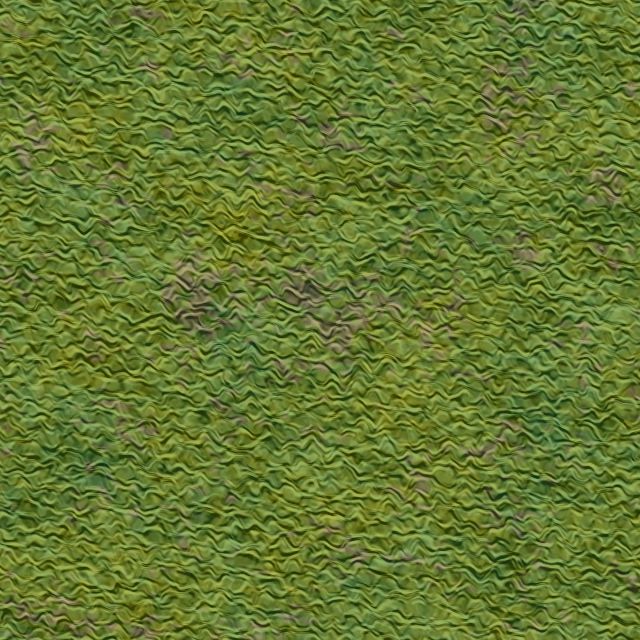
Reproduce this texture procedurally as a WebGL 1 fragment shader.

```glsl
precision highp float;
// Short, matted turf seen at a slant: crinkled tufts in rows that fall gently to the right.
// Warped, stretched gradient noise forms a height field, shaded from above by a height
// difference; the tone runs through a green ramp and broad noise adds dry and cool patches.

uniform vec2 u_resolution;

const vec3 SHADOW = vec3(0.17, 0.25, 0.03);
const vec3 DEEP   = vec3(0.27, 0.36, 0.08);
const vec3 MID    = vec3(0.36, 0.44, 0.15);
const vec3 LEAF   = vec3(0.42, 0.51, 0.20);
const vec3 PALE   = vec3(0.52, 0.61, 0.30);
const vec3 STRAW  = vec3(1.14, 0.99, 0.84);   // dry tint, relative to luma
const vec3 WARM_SHIFT = vec3(0.05, 0.01, -0.04);

const float ROW_SLOPE = 0.13;                 // fall of the rows to the right
const vec2 TUFT_FREQ  = vec2(46.0, 102.0);    // tufts across and up the canvas
const vec2 BLADE_FREQ = vec2(92.0, 178.0);
const vec2 CRINKLE_FREQ = vec2(42.0, 52.0);
const vec2 CRINKLE = vec2(0.012, 0.019);      // bending of the tufts
const float LIGHT_STEP = 0.0048;              // reach of the relief shading
const float RELIEF_GAIN = 4.0;
const float HEIGHT_GAIN = 2.0;
const float PATCH_GAIN = 1.3;
const vec2 DRY_CENTRE = vec2(0.47, 0.53);
const vec2 DRY_SIZE = vec2(0.15, 0.08);

vec2 hash2(vec2 cell) {
  vec3 q = fract(cell.xyx * vec3(0.1031, 0.1030, 0.0973));
  q += dot(q, q.yzx + 33.33);
  return fract((q.xx + q.yz) * q.zy);
}

vec2 gradientAt(vec2 cell) {
  float angle = 6.28318 * hash2(cell).x;
  return vec2(cos(angle), sin(angle));
}

float noise(vec2 p) {
  vec2 i = floor(p);
  vec2 f = p - i;
  vec2 w = f * f * f * (f * (f * 6.0 - 15.0) + 10.0);
  vec2 e = vec2(1.0, 0.0);
  float a = dot(gradientAt(i), f);
  float b = dot(gradientAt(i + e.xy), f - e.xy);
  float c = dot(gradientAt(i + e.yx), f - e.yx);
  float d = dot(gradientAt(i + e.xx), f - e.xx);
  return mix(mix(a, b, w.x), mix(c, d, w.x), w.y);
}

float patches(vec2 p) {
  float sum = 0.0;
  float weight = 0.6;
  for (int octave = 0; octave < 3; octave++) {
    sum += weight * noise(p);
    p = p * 2.1 + 17.3;
    weight *= 0.65;
  }
  return sum;
}

// Height of the matted grass, with bent and broken tufts.
float turf(vec2 p) {
  vec2 bend = vec2(noise(p * CRINKLE_FREQ + 71.0), noise(p * CRINKLE_FREQ + 139.0));
  p += CRINKLE * bend;
  return 0.66 * noise(p * TUFT_FREQ + 11.0) + 0.40 * noise(p * BLADE_FREQ + 53.0);
}

// Green ramp from shadow to pale tips; tone is centred on zero.
vec3 grassColour(float tone) {
  vec3 c = mix(SHADOW, DEEP, smoothstep(-1.85, -1.05, tone));
  c = mix(c, MID, smoothstep(-1.05, -0.40, tone));
  c = mix(c, LEAF, smoothstep(-0.40, 0.22, tone));
  c = mix(c, PALE, smoothstep(0.22, 1.15, tone));
  float beyond = max(tone - 1.15, 0.0) - max(-1.85 - tone, 0.0);
  return c * (1.0 + 0.12 * clamp(beyond, -3.0, 1.2));
}

void main() {
  vec2 uv = gl_FragCoord.xy / u_resolution.y;
  vec2 p = uv + vec2(0.0, ROW_SLOPE * uv.x);

  // Relief: upper sides catch the light, lower sides fall into shadow.
  float height = turf(p);
  float relief = height - turf(p + vec2(0.0, LIGHT_STEP));
  float tone = RELIEF_GAIN * relief + HEIGHT_GAIN * height;
  tone += PATCH_GAIN * patches(p * vec2(7.0, 12.0) + 5.0);
  vec3 colour = grassColour(tone);

  // Warm and cool areas, with finer variation between tufts.
  float warmth = 2.0 * patches(p * vec2(4.0, 6.0) + 31.0);
  warmth += 1.6 * noise(p * vec2(34.0, 58.0) + 90.0);
  colour += WARM_SHIFT * warmth;

  // Dry straw: one worn spot and scattered small patches.
  vec2 offset = (uv - DRY_CENTRE) / DRY_SIZE;
  float dryness = patches(p * vec2(8.0, 11.0) + 63.0) + 0.7 * noise(p * vec2(40.0, 60.0) + 27.0);
  dryness += 0.42 * exp(-dot(offset, offset));
  float luma = dot(colour, vec3(0.299, 0.587, 0.114));
  colour = mix(colour, STRAW * luma, 0.65 * smoothstep(0.10, 0.60, dryness));

  gl_FragColor = vec4(clamp(colour, 0.0, 1.0), 1.0);
}
```
